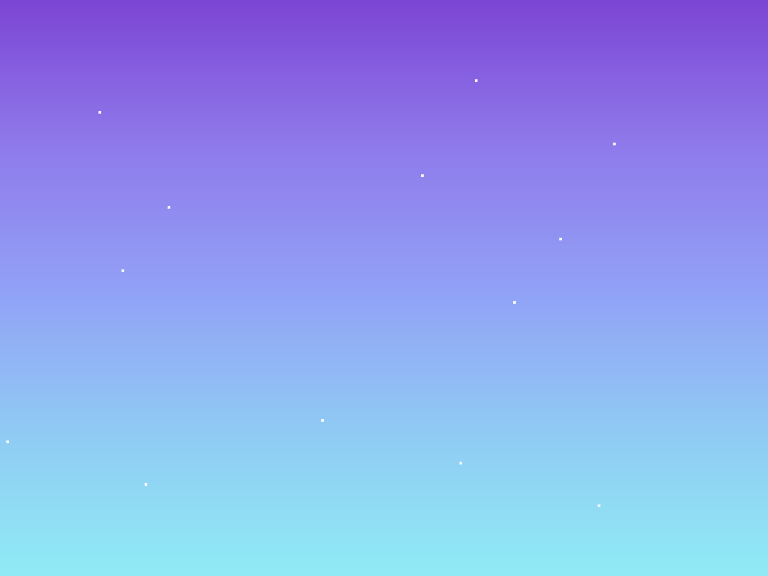
Give the GLSL for this background, as a Shadertoy shader.

```glsl
// A calm twilight sky fading from violet through periwinkle to pale cyan,
// with a few tiny square stars. The sky blends evenly spaced colour stops;
// the stars follow a wrapped stepping sequence with a damped sideways swing.

const vec3 VIOLET     = vec3(0.485, 0.270, 0.830);
const vec3 LAVENDER   = vec3(0.560, 0.475, 0.920);
const vec3 PERIWINKLE = vec3(0.570, 0.630, 0.965);
const vec3 SKY_BLUE   = vec3(0.565, 0.795, 0.955);
const vec3 PALE_CYAN  = vec3(0.565, 0.920, 0.960);
const vec3 STAR_WHITE = vec3(0.98, 0.98, 1.0);

const int STAR_COUNT = 13;
const float UPPER_STARS = 8.0;        // stars above the gap in the sky
const float STAR_HALF_SIZE = 0.0023;  // in canvas heights
const float TAU = 6.2831853;

// Sky colour by depth: 0 at the top, 1 at the bottom
vec3 skyColor(float depth) {
    float s = clamp(depth, 0.0, 1.0) * 4.0;
    vec3 color = mix(VIOLET, LAVENDER, clamp(s, 0.0, 1.0));
    color = mix(color, PERIWINKLE, clamp(s - 1.0, 0.0, 1.0));
    color = mix(color, SKY_BLUE, clamp(s - 2.0, 0.0, 1.0));
    return mix(color, PALE_CYAN, clamp(s - 3.0, 0.0, 1.0));
}

// Star centre in 0..1, measured from the top left
vec2 starCenter(float index) {
    float damping = 1.0 - smoothstep(7.0, 8.0, index);
    float swing = 0.16 * damping * sin(TAU * (index - 2.5) / 6.0);
    float x = fract(0.70 + 0.59 * index + swing);
    float upperDepth = 0.14 + 0.055 * index;
    float lowerDepth = 0.73 + 0.037 * (index - UPPER_STARS);
    return vec2(x, index < UPPER_STARS ? upperDepth : lowerDepth);
}

// Antialiased coverage of a square
float squareMask(vec2 offset, float halfSize, float pixel) {
    float dist = max(abs(offset.x), abs(offset.y)) - halfSize;
    return 1.0 - smoothstep(-0.5 * pixel, 0.5 * pixel, dist);
}

void mainImage(out vec4 fragColor, in vec2 fragCoord) {
    vec2 uv = fragCoord / iResolution.xy;
    vec2 fromTop = vec2(uv.x, 1.0 - uv.y);
    vec2 aspect = vec2(iResolution.x / iResolution.y, 1.0);
    float pixel = 1.0 / iResolution.y;

    // Sky
    vec3 color = skyColor(fromTop.y);

    // Stars
    float stars = 0.0;
    for (int i = 0; i < STAR_COUNT; i++) {
        vec2 offset = (fromTop - starCenter(float(i))) * aspect;
        stars = max(stars, squareMask(offset, STAR_HALF_SIZE, pixel));
    }
    color = mix(color, STAR_WHITE, stars);

    fragColor = vec4(color, 1.0);
}
```
